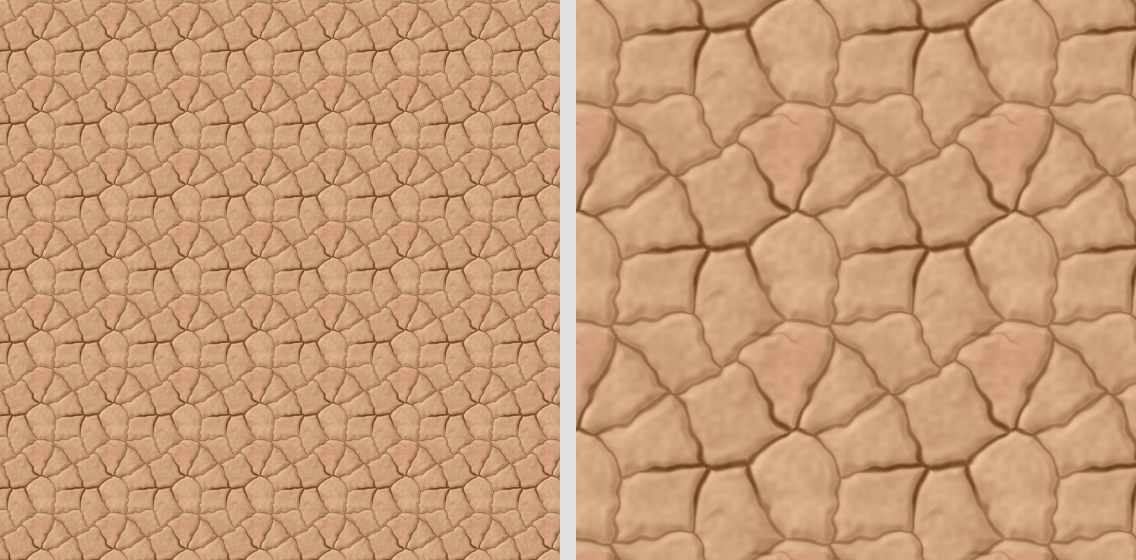
Left: the whole. Right: its middle third, enlarged.
Give the GLSL for this texture, as a three.js fragment shader.

```glsl
// Cracked dry earth: one square tile of irregular clay plates, repeated.
// Plates are a wrapping, warped Voronoi diagram; its borders become cracks,
// and a height field lit from the upper left embosses rims and grain.
#define REPEATS 7.68
#define CRACK_WIDTH 0.024
#define CRACK_DEPTH 0.62
#define BEVEL 0.055
#define WARP 0.075
#define RELIEF 0.23
#define GRAIN 0.50
#define LIGHT_STEP vec2(-0.010, -0.010)
#define CLAY_DARK vec3(0.41, 0.22, 0.08)
#define CLAY_LIGHT vec3(0.88, 0.72, 0.57)
#define PINK_TINT vec3(0.015, -0.022, 0.0)

varying vec2 vUv;

// Plate centres: four columns of two rows, as first row, step and shear.
const vec4 COLUMN_X = vec4(0.26, 0.56, 0.77, 0.98);
const vec4 FIRST_Y = vec4(0.46, 0.26, 0.35, 0.15);
const vec4 STEP_Y = vec4(0.50, 0.53, 0.25, 0.71);
const vec4 SHEAR_X = vec4(0.0, 0.05, 0.13, -0.03);

float hash(vec2 p) {
  vec3 q = fract(vec3(p.xyx) * 0.1031);
  q += dot(q, q.yzx + 33.33);
  return fract((q.x + q.y) * q.z);
}

// Value noise that wraps after n lattice cells, once per tile.
float noise(vec2 p, float n) {
  p *= n;
  vec2 i = floor(p);
  vec2 f = p - i;
  f = f * f * (3.0 - 2.0 * f);
  vec2 a = mod(i, n);
  vec2 b = mod(i + 1.0, n);
  vec2 salt = vec2(n * 3.0, n * 7.0);
  return mix(mix(hash(a + salt), hash(vec2(b.x, a.y) + salt), f.x),
             mix(hash(vec2(a.x, b.y) + salt), hash(b + salt), f.x), f.y);
}

// Ragged outlines: coarse bends plus fine chips.
vec2 warp(vec2 p) {
  vec2 coarse = vec2(noise(p, 6.0), noise(p + 0.37, 7.0)) - 0.5;
  vec2 fine = vec2(noise(p, 15.0), noise(p + 0.61, 17.0)) - 0.5;
  return p + WARP * (coarse + 0.5 * fine);
}

// x: distance to the nearest plate border, y: plate number.
vec2 plates(vec2 p) {
  p = warp(p);
  vec2 near = vec2(2.0);
  vec2 next = vec2(3.0);
  float id = 0.0;
  for (int c = 0; c < 4; c++) {
    for (int r = 0; r < 2; r++) {
      float row = float(r);
      vec2 centre = vec2(COLUMN_X[c] + row * SHEAR_X[c],
                         FIRST_Y[c] + row * STEP_Y[c]);
      vec2 d = fract(centre - p + 0.5) - 0.5;
      if (dot(d, d) < dot(near, near)) {
        next = near;
        near = d;
        id = float(c) + 4.0 * row;
      } else if (dot(d, d) < dot(next, next)) {
        next = d;
      }
    }
  }
  vec2 across = next - near;
  float border = dot(0.5 * (near + next), across) / max(length(across), 0.001);
  return vec2(border, id);
}

float height(vec2 p) {
  float plateau = smoothstep(0.0, BEVEL, plates(p).x);
  float bumps = 0.45 * noise(p, 13.0) + 0.55 * noise(p, 33.0);
  return plateau + GRAIN * bumps;
}

void main() {
  vec2 p = fract(vec2(vUv.x, 1.0 - vUv.y) * REPEATS);
  vec2 plate = plates(p);

  // Emboss and mottling
  float lit = height(p - LIGHT_STEP) - height(p + LIGHT_STEP);
  float tone = 0.86 + RELIEF * lit;
  tone += 0.12 * (noise(p, 9.0) - 0.5) + 0.10 * (noise(p, 27.0) - 0.5);
  tone += 0.05 * (hash(vec2(plate.y, 5.0)) - 0.5);

  // Main cracks of uneven strength, with a soft brown rim
  float strength = mix(0.45, 1.0, smoothstep(0.2, 0.7, noise(p, 4.0)));
  float crack = 1.0 - smoothstep(0.003, CRACK_WIDTH * strength + 0.003, plate.x);
  float rim = 1.0 - smoothstep(0.0, 0.065, plate.x);
  tone -= CRACK_DEPTH * strength * crack + 0.11 * rim;

  // Faint hairlines inside some plates
  float ridge = abs(noise(warp(p), 5.0) - 0.5);
  float hairline = 1.0 - smoothstep(0.01, 0.06, ridge);
  tone -= 0.16 * hairline * smoothstep(0.45, 0.7, noise(p + 0.2, 3.0));

  // Clay colour, one plate slightly pink
  vec3 colour = mix(CLAY_DARK, CLAY_LIGHT, clamp(tone, 0.0, 1.08));
  float pink = 1.0 - step(0.5, abs(plate.y - 1.0));
  colour += PINK_TINT * pink * smoothstep(0.02, 0.08, plate.x);
  gl_FragColor = vec4(colour, 1.0);
}
```
